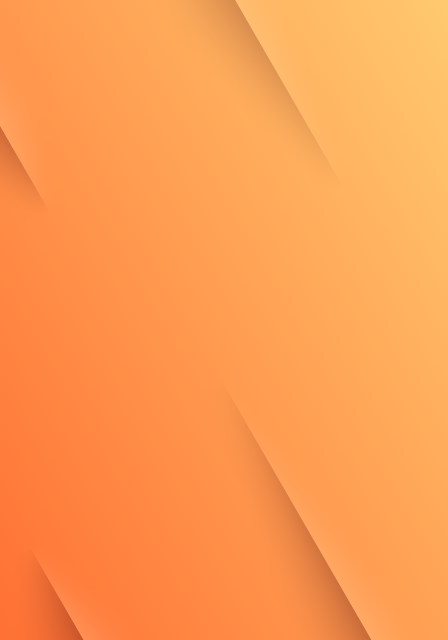
This background is drawn by a WebGL 1 fragment shader. Its source:

```glsl
precision mediump float;
// Warm diagonal gradient with four soft paper folds that fade out at their tips.

uniform vec2 u_resolution;

#define LOW_COLOR vec3(1.0, 0.441, 0.203)
#define HIGH_COLOR vec3(1.0, 0.79, 0.435)
#define GLOW_COLOR vec3(1.0, 0.95, 0.80)
#define GRADIENT_LENGTH 1.105
#define SHADOW_WIDTH 0.125
#define GLOW_WIDTH 0.085
#define GLOW_STRENGTH 0.19

// Unit vectors across and down the 60 degree folds.
const vec2 ACROSS = vec2(0.866, 0.5);
const vec2 ALONG = vec2(0.5, -0.866);

// Quadratic fade from 1 at the fold to 0 at the given width.
float falloff(float distanceToFold, float width) {
  float f = clamp(1.0 - distanceToFold / width, 0.0, 1.0);
  return f * f;
}

// Shade one fold: heading is 1 when it deepens downward, -1 upward.
vec3 addFold(vec3 color, vec2 p, vec2 tip, float heading, float reach, float depth) {
  vec2 q = p - tip;
  float side = dot(q, ACROSS);
  float ramp = clamp(heading * dot(q, ALONG) / reach, 0.0, 1.0);
  float strength = ramp * (1.6 - 0.6 * ramp);
  float spread = mix(0.35, 1.0, ramp);
  float pixel = 1.0 / u_resolution.y;
  float raised = smoothstep(-0.6 * pixel, 0.6 * pixel, side);

  float shadow = depth * strength * falloff(abs(side), SHADOW_WIDTH * spread);
  float glow = GLOW_STRENGTH * strength * falloff(abs(side), GLOW_WIDTH * spread);
  vec3 shaded = color * (1.0 - shadow * vec3(0.8, 1.12, 0.98));
  vec3 lit = mix(color, GLOW_COLOR, glow);
  return mix(shaded, lit, raised);
}

void main() {
  vec2 p = gl_FragCoord.xy / u_resolution.y;

  // Base gradient
  float level = clamp(dot(p, ACROSS) / GRADIENT_LENGTH, 0.0, 1.0);
  vec3 color = mix(LOW_COLOR, HIGH_COLOR, level);

  // Folds rising to the top and left edges
  color = addFold(color, p, vec2(0.5365, 0.707), -1.0, 0.34, 0.20);
  color = addFold(color, p, vec2(0.078, 0.668), -1.0, 0.16, 0.25);

  // Folds falling to the bottom edge
  color = addFold(color, p, vec2(0.345, 0.4076), 1.0, 0.45, 0.27);
  color = addFold(color, p, vec2(0.0456, 0.147), 1.0, 0.17, 0.27);

  gl_FragColor = vec4(color, 1.0);
}
```
